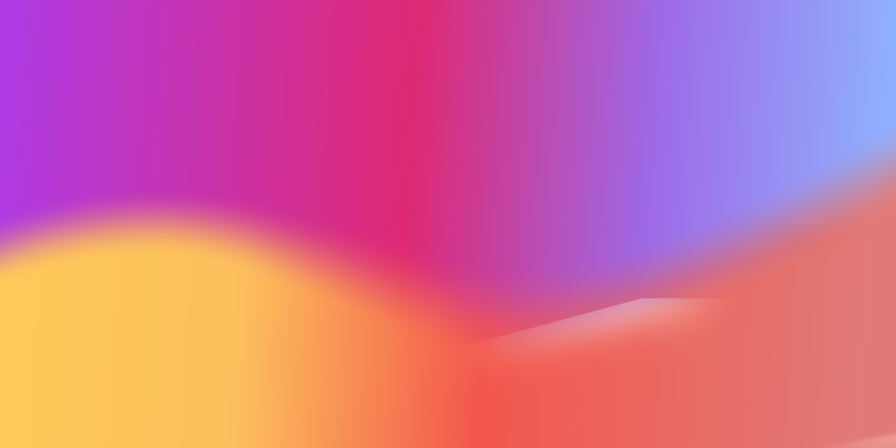
Reproduce this background procedurally as a WebGL 2 fragment shader.

```glsl
#version 300 es
precision highp float;
// Soft two-layer gradient: a violet-pink-blue sky over an amber-coral hill.
// Each layer is a chain of horizontal colour stops; a curved, blurred horizon
// blends them, and folded edges add pale glows to the coral slope.

uniform vec2 u_resolution;
out vec4 fragColor;

const vec3 VIOLET  = vec3(0.69, 0.23, 0.89);
const vec3 PINK    = vec3(0.87, 0.16, 0.45);
const vec3 PURPLE  = vec3(0.62, 0.41, 0.90);
const vec3 BLUE    = vec3(0.56, 0.69, 1.00);
const vec3 AMBER   = vec3(1.00, 0.79, 0.35);
const vec3 HONEY   = vec3(0.99, 0.75, 0.36);
const vec3 RED     = vec3(0.95, 0.34, 0.30);
const vec3 ROSE    = vec3(0.88, 0.48, 0.47);
const vec3 SCARLET = vec3(0.90, 0.37, 0.34);
const vec3 BLUSH   = vec3(0.98, 0.72, 0.66);

// Linear position of x between two stops, clamped to 0..1.
float span(float from, float to, float x) {
    return clamp((x - from) / (to - from), 0.0, 1.0);
}

vec3 skyColor(float x) {
    vec3 color = mix(VIOLET, PINK, span(0.0, 0.458, x));
    color = mix(color, PURPLE, span(0.458, 0.725, x));
    return mix(color, BLUE, span(0.725, 0.99, x));
}

vec3 hillColor(float x) {
    vec3 color = mix(AMBER, HONEY, span(0.0, 0.28, x));
    color = mix(color, RED, span(0.28, 0.55, x));
    return mix(color, ROSE, span(0.55, 0.98, x));
}

// Height of the horizon: a crest on the left, a valley, then a long rise.
float horizon(float x, float crest, float valley) {
    float slope = mix(0.505, 0.30, smoothstep(crest, valley, x));
    float leftFall = max(crest - x, 0.0);
    float rightRise = max(x - valley, 0.0);
    return slope - 2.1 * leftFall * leftFall + 1.28 * pow(rightRise, 1.5);
}

// Height of the straight line through a point.
float lineHeight(float x, vec2 point, float slope) {
    return point.y + slope * (x - point.x);
}

// Glow with a crisp upper edge that fades with depth below it.
float glowBelow(float depth, float reach, float edge) {
    float falloff = max(depth, 0.0) / reach;
    return smoothstep(-edge, edge, depth) * exp(-falloff * falloff);
}

void main() {
    vec2 uv = gl_FragCoord.xy / u_resolution;
    float edge = 0.75 / u_resolution.y;

    // Colour bands lean slightly to the right.
    float leaned = uv.x - 0.03 * (uv.y - 0.65);
    vec3 sky = skyColor(leaned);
    vec3 hill = hillColor(leaned);

    // Warm shade above the fold, fading to the right.
    vec2 fold = vec2(0.716, 0.334);
    float foldLine = lineHeight(uv.x, fold, 0.58);
    float shade = smoothstep(-0.02, 0.02, uv.y - foldLine);
    shade *= smoothstep(0.60, 0.74, uv.x) * (1.0 - smoothstep(0.76, 1.0, uv.x));
    hill = mix(hill, SCARLET, 0.7 * shade);

    // Pale glow under the fold: a slanted edge that turns level.
    float glowEdge = min(lineHeight(uv.x, fold, 0.54), fold.y);
    float along = smoothstep(0.49, 0.71, uv.x) * (1.0 - smoothstep(0.70, 0.83, uv.x));
    float glow = glowBelow(glowEdge - uv.y, 0.065, edge) * along;
    hill = mix(hill, BLUSH, 0.85 * glow);

    // Small second glow in the lower right corner.
    float cornerEdge = lineHeight(uv.x, vec2(0.91, 0.0), 0.36);
    float corner = glowBelow(cornerEdge - uv.y, 0.06, 0.008) * smoothstep(0.89, 1.0, uv.x);
    hill = mix(hill, BLUSH, 0.45 * corner);

    // Blurred horizon, softest where the hill falls away.
    float blur = 0.08 + 0.03 * smoothstep(0.18, 0.45, uv.x);
    float above = uv.y - horizon(uv.x, 0.176, 0.59);
    fragColor = vec4(mix(hill, sky, smoothstep(-blur, blur, above)), 1.0);
}
```
